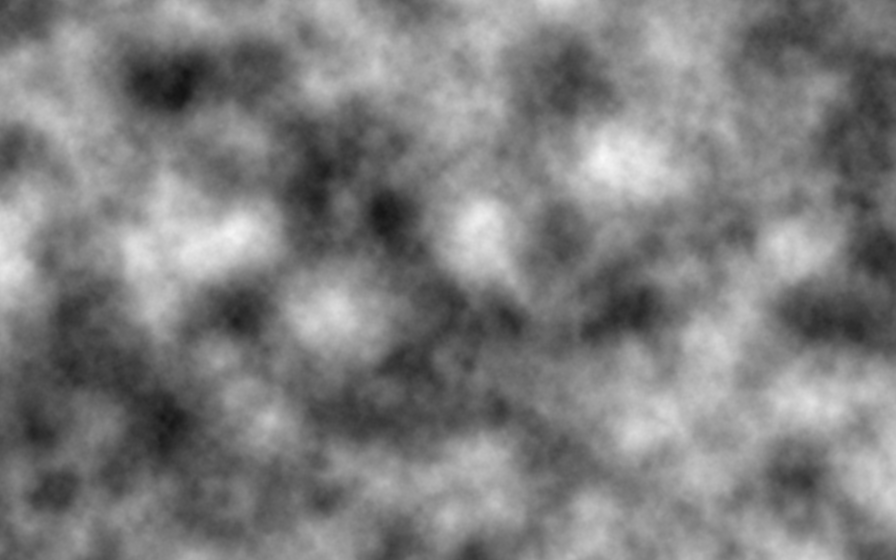
Write a Shadertoy shader that draws this texture.

```glsl
// Soft grey clouds: fractal value noise summed over several octaves.
// Each octave doubles the frequency, halves the strength and turns the
// lattice, so that the grid does not show; contrast is set about a mid grey.

#define CELLS_HIGH 7.0    // coarsest noise cells per canvas height
#define OCTAVES 6
#define GAIN 0.5          // strength of each octave relative to the last
#define LACUNARITY 2.0    // frequency of each octave relative to the last
#define TURN 0.5          // lattice rotation per octave, in radians
#define MEAN_GREY 0.51
#define CONTRAST 1.2
#define SEED vec2(17.0, 43.0)

float hash(vec2 cell) {
    return fract(sin(dot(cell, vec2(127.1, 311.7))) * 43758.5453);
}

// Random lattice values blended with a smooth cubic
float valueNoise(vec2 p) {
    vec2 cell = floor(p);
    vec2 blend = smoothstep(0.0, 1.0, fract(p));
    float bottom = mix(hash(cell), hash(cell + vec2(1.0, 0.0)), blend.x);
    float top = mix(hash(cell + vec2(0.0, 1.0)), hash(cell + vec2(1.0)), blend.x);
    return mix(bottom, top, blend.y);
}

// Weighted mean of the octaves, in 0 to 1
float cloudNoise(vec2 p) {
    float c = cos(TURN), s = sin(TURN);
    mat2 nextOctave = LACUNARITY * mat2(c, s, -s, c);
    float sum = 0.0, total = 0.0, strength = 1.0;
    for (int i = 0; i < OCTAVES; i++) {
        sum += strength * valueNoise(p);
        total += strength;
        strength *= GAIN;
        p = nextOctave * p + SEED;
    }
    return sum / total;
}

void mainImage(out vec4 fragColor, in vec2 fragCoord) {
    vec2 uv = fragCoord / iResolution.y;
    float cloud = cloudNoise(uv * CELLS_HIGH + SEED);
    float grey = MEAN_GREY + CONTRAST * (cloud - 0.5);
    fragColor = vec4(vec3(clamp(grey, 0.0, 1.0)), 1.0);
}
```
